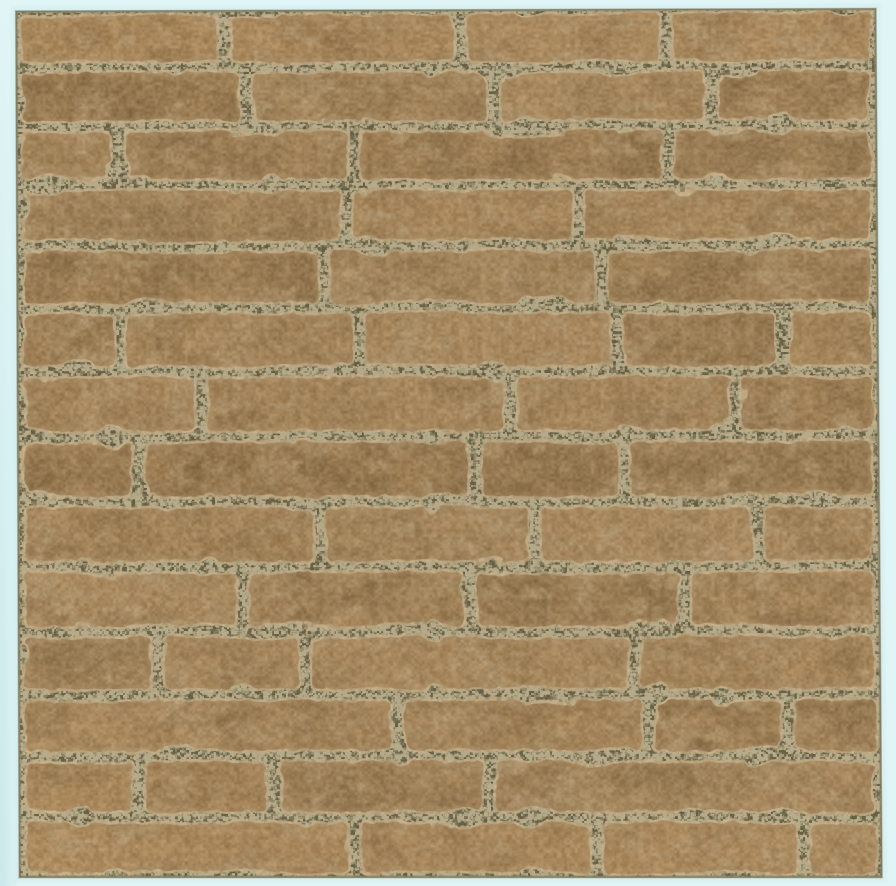
Give the GLSL for this texture, as a WebGL 2 fragment shader.

```glsl
#version 300 es
precision highp float;
// A square tile of fourteen courses of worn tan bricks with gritty joints, on a pale backdrop.
uniform vec2 u_resolution;
out vec4 fragColor;

const float COURSES = 14.0;
const float JOINT_SPACING = 0.275;             // mean brick length, in tile widths
const float JOINT_JITTER = 0.55;               // share of the spacing
const float END_MARGIN = 0.08;                 // shortest brick at a tile side
const vec2 JOINT_HALF = vec2(0.0085, 0.0072);
const float CORNER = 0.006;
const float RIM_WIDTH = 0.0032;
const vec3 BACKDROP = vec3(0.88, 0.96, 0.96);
const vec3 BACKDROP_SHADE = vec3(0.74, 0.88, 0.89);
const vec3 BRICK_TAN = vec3(0.66, 0.53, 0.36);
const vec3 BRICK_BROWN = vec3(0.55, 0.44, 0.29);
const vec3 BRICK_PALE = vec3(0.67, 0.57, 0.42);
const vec3 RIM = vec3(0.75, 0.66, 0.51);
const vec3 GRIT_PALE = vec3(0.71, 0.67, 0.54);
const vec3 GRIT_DARK = vec3(0.40, 0.37, 0.26);
const vec3 TILE_SIDE = vec3(0.50, 0.48, 0.38);

float hash(vec2 p) {
    return fract(sin(dot(p, vec2(127.1, 311.7))) * 43758.5453);
}

float noise(vec2 p) {
    vec2 i = floor(p), f = fract(p);
    f = f * f * (3.0 - 2.0 * f);
    return mix(mix(hash(i), hash(i + vec2(1, 0)), f.x),
               mix(hash(i + vec2(0, 1)), hash(i + vec2(1, 1)), f.x), f.y);
}

float fbm(vec2 p) {
    float sum = 0.0, weight = 0.5;
    for (int i = 0; i < 4; i++) {
        sum += weight * noise(p);
        p = p * 2.03 + 17.0;
        weight *= 0.5;
    }
    return sum / 0.9375;
}

float roundBox(vec2 p, vec2 halfSize, float radius) {
    vec2 q = abs(p) - halfSize + radius;
    return length(max(q, 0.0)) + min(max(q.x, q.y), 0.0) - radius;
}

// Left end, right end and index of the brick that holds x in a course.
vec3 findBrick(float x, float course) {
    vec3 brick = vec3(0.0, 1.0, -2.0);
    float shift = hash(vec2(course, 3.7));
    for (float i = -1.0; i < 5.0; i++) {
        float jitter = JOINT_JITTER * (hash(vec2(i, course + 31.0)) - 0.5);
        float joint = (i + shift + jitter) * JOINT_SPACING;
        if (joint < END_MARGIN || joint > 1.0 - END_MARGIN) continue;
        if (joint <= x) brick.xz = vec2(joint, i);
        else brick.y = min(brick.y, joint);
    }
    return brick;
}

vec3 brickColor(vec2 uv, vec2 id) {
    float tone = hash(id + 5.3);
    float mottle = fbm(uv * vec2(24.0, 34.0) + id * 7.0);
    vec3 color = mix(BRICK_TAN, BRICK_BROWN, clamp(tone * 0.8 + (mottle - 0.5) * 1.5, 0.0, 1.0));
    float bloom = smoothstep(0.50, 0.78, fbm(uv * vec2(38.0, 55.0) + id * 3.0 + 40.0));
    color = mix(color, BRICK_PALE, bloom * 0.65 + 0.25 * hash(id + 9.1));
    float grain = noise(uv * 330.0) + noise(uv * 190.0 + 8.0) - 1.0;
    return color + 0.075 * grain;
}

vec3 tileColor(vec2 uv, float pixel) {
    // Uneven course heights and wavering joints
    vec2 q = uv;
    q.y -= 0.008 * (sin(3.1416 * uv.y) - sin(6.2832 * uv.y));
    q += 0.0045 * (vec2(noise(uv * 22.0), noise(uv * 18.0 + 50.0)) - 0.5);
    float course = clamp(floor(q.y * COURSES), 0.0, COURSES - 1.0);
    vec3 brick = findBrick(q.x, course);
    vec2 center = vec2(0.5 * (brick.x + brick.y), (course + 0.5) / COURSES);
    vec2 halfSize = vec2(0.5 * (brick.y - brick.x), 0.5 / COURSES) - JOINT_HALF;

    // Ragged outline with occasional chips
    float d = roundBox(q - center, halfSize, CORNER);
    d += 0.0040 * (noise(uv * 75.0) - 0.5) + 0.0020 * (noise(uv * 190.0) - 0.5);
    d += 0.0065 * smoothstep(0.70, 0.95, noise(uv * 27.0 + 13.0));

    // Gritty joint, pale rim, brick face
    float grit = 0.6 * noise(uv * 290.0) + 0.4 * hash(floor(uv * 380.0));
    vec3 color = mix(GRIT_DARK, GRIT_PALE, smoothstep(0.15, 0.65, grit));
    float rim = 1.0 - smoothstep(RIM_WIDTH - pixel, RIM_WIDTH + pixel, d);
    vec3 rimColor = RIM + 0.10 * (noise(uv * 210.0) - 0.5);
    color = mix(color, rimColor, rim * (0.65 + 0.35 * noise(uv * 45.0)));
    vec3 face = brickColor(uv, vec2(brick.z, course));
    face = mix(face, BRICK_PALE, 0.30 * smoothstep(-0.007, 0.0, d));
    return mix(color, face, 1.0 - smoothstep(-pixel, pixel, d));
}

void main() {
    vec2 p = gl_FragCoord.xy / u_resolution;
    float pixel = 1.0 / min(u_resolution.x, u_resolution.y);

    // Slightly leaning tile outline
    vec2 low = vec2(0.021 - 0.004 * p.y, 0.009);
    vec2 high = vec2(0.985 - 0.007 * p.y, 0.988 + 0.003 * p.x);
    vec2 uv = (p - low) / (high - low);
    vec2 inset = min(p - low, high - p);
    float inside = min(inset.x, inset.y);

    vec3 color = tileColor(uv, pixel);
    color *= 1.0 + 0.05 * (dot(uv - 0.5, uv - 0.5) - 0.15);
    color = mix(TILE_SIDE, color, smoothstep(0.0005, 0.004, inside));
    float shade = (1.0 - p.y) * (1.0 - smoothstep(0.0, 0.025, p.x));
    vec3 backdrop = mix(BACKDROP, BACKDROP_SHADE, 0.6 * shade + 0.3 * smoothstep(-0.008, 0.0, inside));
    color = mix(backdrop, color, smoothstep(-pixel, pixel, inside));
    fragColor = vec4(clamp(color, 0.0, 1.0), 1.0);
}
```
